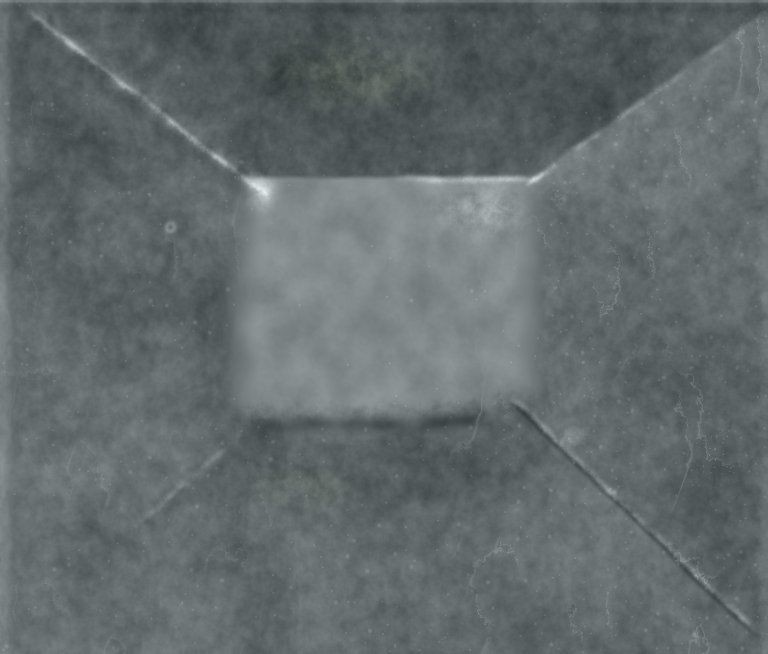
A Shadertoy shader for this texture:

```glsl
// A worn grey metal tray: four sloping faces meet a pale, raised centre panel.
// Faces are blended across four diagonal seams, then lit along broken creases;
// gradient noise adds mottling, scratches and stains, hashed cells add flecks.
#define SEAM_SOFT 0.006
#define PANEL_MID vec2(0.592, 0.540)
#define PANEL_HALF vec2(0.222, 0.189)
#define PANEL_TONE 0.530
#define TOP_TONE 0.335
#define LEFT_TONE 0.378
#define RIGHT_TONE 0.400
#define BOTTOM_TONE 0.395
#define MOTTLE 0.125
#define GRAIN 0.085
#define METAL_TINT vec3(-0.020, 0.006, 0.012)
#define STAIN_TINT vec3(0.070, 0.078, 0.050)

float hash(vec2 p) {
    vec3 q = fract(vec3(p.xyx) * 0.1031);
    q += dot(q, q.yzx + 33.33);
    return fract((q.x + q.y) * q.z);
}

float slope(vec2 cell, vec2 offset) {
    float angle = 6.2832 * hash(cell);
    return dot(vec2(cos(angle), sin(angle)), offset);
}

float noise(vec2 p) {
    vec2 i = floor(p), f = fract(p), u = f * f * (3.0 - 2.0 * f), e = vec2(0, 1);
    float low = mix(slope(i, f), slope(i + e.yx, f - e.yx), u.x);
    float high = mix(slope(i + e, f - e), slope(i + 1.0, f - 1.0), u.x);
    return mix(low, high, u.y);
}

float fbm(vec2 p) {
    float sum = 0.0, amp = 0.65;
    for (int i = 0; i < 5; i++) {
        sum += amp * noise(p);
        p = mat2(1.6, 1.2, -1.2, 1.6) * p + 7.3;
        amp *= 0.65;
    }
    return sum;
}

float glow(vec2 p, vec2 centre, vec2 size) {
    vec2 q = (p - centre) / size;
    return exp(-dot(q, q));
}

// x: signed distance, positive left of a to b; y: position from a (0) to b (1)
vec2 seam(vec2 p, vec2 a, vec2 b) {
    vec2 d = b - a, q = p - a;
    return vec2((d.x * q.y - d.y * q.x) / length(d), dot(q, d) / dot(d, d));
}

float ridge(float d, float width) { return exp(-d * d / (width * width)); }
float side(float d, float soft) { return smoothstep(-soft, soft, d); }
float span(float t, float a, float b) {
    return smoothstep(a, a + 0.12, t) * (1.0 - smoothstep(b - 0.05, b, t));
}

// Bright flecks, one possible per cell
float flecks(vec2 p, float cells, float chance) {
    vec2 g = p * cells, id = floor(g);
    vec2 q = fract(g) - 0.25 - 0.5 * vec2(hash(id + 3.1), hash(id + 8.7));
    return (1.0 - smoothstep(0.04, 0.2, length(q))) * step(hash(id), chance);
}

void mainImage(out vec4 fragColor, in vec2 fragCoord) {
    vec2 p = fragCoord / iResolution.y;
    float right = iResolution.x / iResolution.y;
    float cloud = fbm(p * 5.0), fine = fbm(p * 34.0 + 11.0), patches = noise(p * 23.0 + 5.0);
    vec2 w = p + 0.004 * vec2(noise(p * 15.0), noise(p * 15.0 + 40.0)) + 0.0015 * fine;

    // Diagonal seams, from outer corner to panel
    vec2 tl = seam(w, vec2(0.053, 0.977), vec2(0.394, 0.712));
    vec2 tr = seam(w, vec2(1.162, 0.977), vec2(0.810, 0.725));
    vec2 br = seam(w, vec2(1.170, 0.014), vec2(0.783, 0.385));
    vec2 bl = seam(w, vec2(0.000, 0.020), vec2(0.382, 0.346));

    // Face tones with broad light and dark areas
    float blSoft = mix(0.14, 0.010, smoothstep(0.4, 0.8, bl.y));
    float top = side(tl.x, SEAM_SOFT) * side(-tr.x, SEAM_SOFT) * step(0.54, p.y);
    float bottom = side(br.x, SEAM_SOFT) * side(-bl.x, blSoft) * step(p.y, 0.54);
    float rightFace = smoothstep(0.55, 0.62, p.x);
    float tone = mix(LEFT_TONE, RIGHT_TONE, rightFace);
    tone += 0.05 * glow(p, vec2(0.14, 0.32), vec2(0.22)) - 0.04 * glow(p, vec2(1.05, 0.42), vec2(0.12, 0.2));
    tone += 0.06 * glow(p, vec2(0.95, 0.76), vec2(0.20, 0.14));
    float lowTone = BOTTOM_TONE + 0.06 * glow(p, vec2(0.12, 0.1), vec2(0.2)) + 0.05 * glow(p, vec2(0.91, 0.17), vec2(0.14));
    tone = mix(tone, lowTone - 0.03 * glow(p, vec2(0.58, 0.28), vec2(0.25, 0.07)), bottom);
    tone = mix(tone, TOP_TONE + 0.03 * (1.0 - smoothstep(0.1, 0.4, p.x)), top);
    float brushed = noise(p * vec2(75.0, 18.0) + cloud * 5.0);
    tone += MOTTLE * cloud + GRAIN * fine + 0.025 * brushed;

    // Centre panel: crisp top, worn sides, rising lower right edge
    vec2 q = w - PANEL_MID;
    float lift = 0.025 * smoothstep(0.64, 0.80, p.x);
    float panel = 1.0 - side(abs(q.x) - PANEL_HALF.x + 0.03 * cloud + 0.015 * fine, 0.026);
    panel *= 1.0 - side(q.y - PANEL_HALF.y, 0.005);
    panel *= smoothstep(-0.008, 0.040, q.y + PANEL_HALF.y - lift + 0.012 * fine);
    float panelTone = PANEL_TONE + 0.075 * noise(p * vec2(24.0, 19.0)) + 0.04 * cloud + 0.04 * fine;
    panelTone += 0.09 * glow(w, vec2(0.74, 0.68), vec2(0.06, 0.035)) * (1.0 + 2.0 * fine);
    tone = mix(tone, panelTone, panel);

    // Broken crease highlights and shadows
    float broken = clamp(0.8 + 1.2 * patches + 0.9 * fine, 0.1, 1.5);
    float tlLight = 0.17 * ridge(tl.x, 0.0045) + 0.06 * ridge(tl.x - 0.004, 0.014);
    tone += span(tl.y, -0.06, 1.06) * (broken * tlLight - 0.05 * ridge(tl.x + 0.016, 0.012));
    float trLight = 0.05 + 0.17 * pow(clamp(tr.y, 0.0, 1.0), 3.0);
    tone += span(tr.y, 0.0, 1.03) * (broken * trLight * ridge(tr.x - 0.003, 0.005) + 0.03 * ridge(tr.x - 0.015, 0.02));
    tone += span(br.y, 0.0, 1.02) * (0.12 * broken * ridge(br.x + 0.006, 0.005) - 0.10 * ridge(br.x - 0.001, 0.004));
    tone += span(bl.y, 0.5, 1.0) * (0.08 * broken * ridge(bl.x, 0.005) - 0.04 * ridge(bl.x + 0.014, 0.014));
    tone -= 0.10 * broken * span(p.x, 0.34, 0.76) * ridge(q.y + PANEL_HALF.y - 0.5 * lift, 0.011);
    tone += 0.17 * broken * span(p.x, 0.58, 0.83) * ridge(q.y - PANEL_HALF.y + 0.002, 0.006);
    tone += 0.20 * broken * glow(w, vec2(0.398, 0.708), vec2(0.020, 0.024));
    tone += 0.12 * broken * glow(w, vec2(0.87, 0.33), vec2(0.025, 0.018));

    // Sparse scratches, flecks, a pitted patch and a small raised ring
    float wear = mix(0.5, 1.0, rightFace) * (1.0 - 0.8 * panel) * (1.0 - 0.7 * top);
    float scratch = ridge(noise(p * vec2(19.0, 7.0) + 0.3 * fine), 0.025);
    tone += 0.08 * wear * scratch * smoothstep(0.05, 0.3, noise(p * 9.0 + 30.0));
    tone += 0.07 * (flecks(w, 42.0, 0.1 * wear) + flecks(w, 80.0, 0.1 * wear));
    tone += 0.14 * flecks(w, 110.0, 0.6) * glow(p, vec2(1.10, 0.31), vec2(0.035, 0.045));
    tone += 0.13 * ridge(length(w - vec2(0.260, 0.653)) - 0.006, 0.004);

    // Rim, pale stains and metal colour
    tone += 0.10 * (1.0 - smoothstep(0.004, 0.022, p.x + 0.02 * fine));
    tone += 0.05 * smoothstep(right - 0.02, right - 0.004, p.x + 0.01 * fine);
    tone += 0.10 * smoothstep(0.994, 0.998, p.y) - 0.04 * ridge(p.y - 0.986, 0.008);
    float stain = glow(w, vec2(0.54, 0.89), vec2(0.1, 0.04)) + 0.8 * glow(w, vec2(0.47, 0.253), vec2(0.06, 0.025));
    vec3 colour = tone + METAL_TINT + STAIN_TINT * stain * clamp(0.9 + patches + fine, 0.0, 1.6);
    fragColor = vec4(clamp(colour, 0.0, 1.0), 1.0);
}
```
